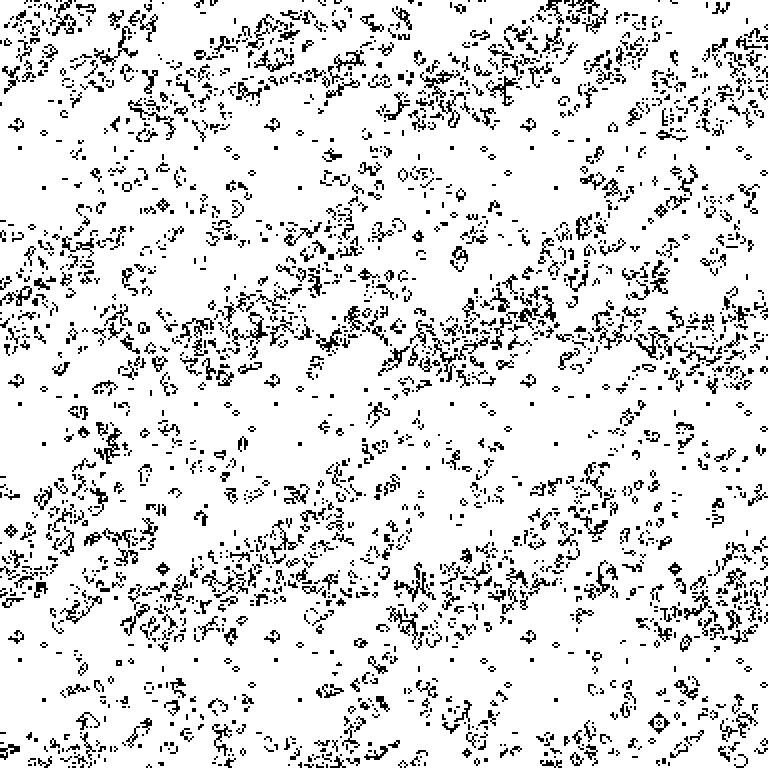
This pattern is drawn by a Shadertoy shader. Its source:

```glsl
// Cellular automaton colonies: chains of living cells with scattered still lifes on white.

#define TILES 3.0          // repeats of the layout across the canvas
#define TILE_BLOCKS 32     // 4x4-cell blocks along one repeat
#define GENERATIONS 8      // automaton steps, a multiple of 4
#define BLOCKS 6           // window size in blocks: (2 * GENERATIONS + 8) / 4
#define COLONY_WIDTH 0.11  // half width of the seeded bands
#define COLONY_ROUGH 0.12  // raggedness of the band edges
#define LONER_CHANCE 0.07  // share of empty blocks holding a lone shape
#define BAND_FREQ vec2(6.0, 5.0)

const int ROWS = BLOCKS * 4;
const vec3 PAPER = vec3(1.0);
const vec3 INK = vec3(0.0);

// Integer hash of a grid point
uint hash(ivec2 p, uint salt) {
    uint h = uint(p.x) * 1597u + uint(p.y) * 51749u + salt * 7919u;
    for (int i = 0; i < 2; i++) h = (h ^ (h >> 16)) * 0x45d9f3bu;
    return h ^ (h >> 16);
}

float unitHash(ivec2 p, uint salt) {
    return float(hash(p, salt) & 0xFFFFu) / 65536.0;
}

// Value noise that repeats after BAND_FREQ lattice steps
float tiledNoise(vec2 q) {
    vec2 i = floor(q), f = q - i;
    f = f * f * (3.0 - 2.0 * f);
    ivec2 a = ivec2(mod(i, BAND_FREQ));
    ivec2 b = ivec2(mod(i + 1.0, BAND_FREQ));
    float low  = mix(unitHash(a, 1u), unitHash(ivec2(b.x, a.y), 1u), f.x);
    float high = mix(unitHash(ivec2(a.x, b.y), 1u), unitHash(b, 1u), f.x);
    return mix(low, high, f.y);
}

// Starting cells of a 4x4 block, one bit per cell
uint seedBlock(ivec2 block) {
    ivec2 local = block & (TILE_BLOCKS - 1);
    vec2 uv = (vec2(local) + 0.5) / float(TILE_BLOCKS);
    // Sheared coordinates lean the bands to the upper right
    float band = abs(tiledNoise(vec2(uv.x - uv.y, uv.y) * BAND_FREQ) - 0.5);
    band += COLONY_ROUGH * (unitHash(local, 2u) - 0.5);
    if (band < COLONY_WIDTH) {
        uint soup = hash(block, 3u);
        return soup & ((soup >> 16) | hash(block, 4u)) & 0xFFFFu;
    }
    if (unitHash(local, 5u) > LONER_CHANCE) return 0u;
    // Square, flat bar, upright bar, or a row that grows into a ring
    uint kind = hash(local, 6u) & 3u;
    return kind == 0u ? 0x0660u : kind == 1u ? 0x0070u : kind == 2u ? 0x0222u : 0x00F0u;
}

uint majority(uint a, uint b, uint c) {
    return (a & b) | (c & (a | b));
}

// Ones and twos bits of each cell summed with its left and right neighbours
uvec2 rowSum(uint r) {
    uint left = r << 1, right = r >> 1;
    return uvec2(left ^ r ^ right, majority(left, r, right));
}

// Birth on three neighbours, survival on two or three, for a whole row at once
uint nextRow(uint below, uint row, uint above) {
    uvec2 a = rowSum(below), b = rowSum(row), c = rowSum(above);
    uint odd = a.x ^ b.x ^ c.x;
    uint carry = majority(a.x, b.x, c.x);
    uint p = a.y ^ b.y, q = c.y ^ carry;
    uint pairA = a.y & b.y, pairB = c.y & carry;
    uint oneTwo = (p ^ q) & ~(pairA | pairB);
    uint twoTwos = ~(p ^ q) & (p | (pairA ^ pairB));
    return (odd & oneTwo) | (~odd & twoTwos & row);
}

vec2 cellPair(uint row, int x) {
    return vec2(float((row >> x) & 1u), float((row >> (x + 1)) & 1u));
}

void mainImage(out vec4 fragColor, in vec2 fragCoord) {
    float cellsAcross = TILES * float(TILE_BLOCKS) * 4.0;
    float scale = cellsAcross / min(iResolution.x, iResolution.y);
    float footprint = min(scale, 1.0);
    vec2 p = fragCoord * scale;
    vec2 base = floor(p - 0.5 * footprint);
    ivec2 block = ivec2(floor(base / 4.0));
    ivec2 inner = ivec2(base) - block * 4 + GENERATIONS;
    ivec2 origin = block - GENERATIONS / 4;

    // Seed the window around this pixel
    uint rows[ROWS];
    for (int y = 0; y < ROWS; y++) rows[y] = 0u;
    for (int by = 0; by < BLOCKS; by++)
        for (int bx = 0; bx < BLOCKS; bx++) {
            uint bits = seedBlock(origin + ivec2(bx, by));
            for (int r = 0; r < 4; r++)
                rows[by * 4 + r] |= ((bits >> (4 * r)) & 15u) << (4 * bx);
        }

    // Evolve; the reliable part of the window shrinks each step
    for (int g = 1; g <= GENERATIONS; g++) {
        uint below = rows[g - 1];
        for (int y = g; y < ROWS - g; y++) {
            uint row = rows[y];
            rows[y] = nextRow(below, row, rows[y + 1]);
            below = row;
        }
    }

    // Area coverage of the two by two cells under the pixel
    vec2 w = clamp((p + 0.5 * footprint - base - 1.0) / footprint, 0.0, 1.0);
    vec2 pair = mix(cellPair(rows[inner.y], inner.x), cellPair(rows[inner.y + 1], inner.x), w.y);
    fragColor = vec4(mix(PAPER, INK, mix(pair.x, pair.y, w.x)), 1.0);
}
```
